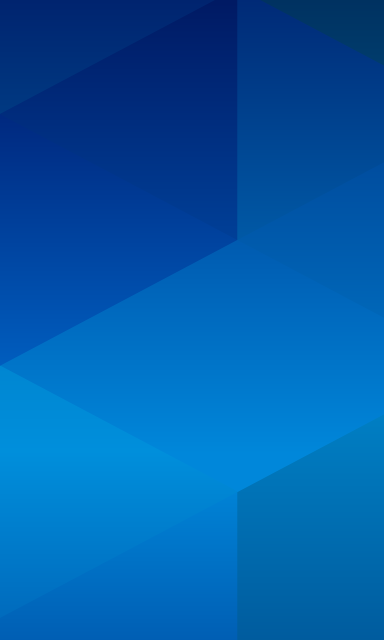
This background is drawn by a WebGL 2 fragment shader. Its source:

```glsl
#version 300 es
precision highp float;
// Blue faceted background: large triangles on a lattice, each with a vertical gradient.

uniform vec2 u_resolution;
out vec4 fragColor;

const float COLUMN = 0.3708;  // lattice column width, in canvas heights
const float SLOPE = 0.530;    // steepness of the slanted edges

// Antialiased coverage of the positive side of an edge.
float cover(float dist) {
    float halfPixel = 0.6 / u_resolution.y;
    return smoothstep(-halfPixel, halfPixel, dist);
}

// Coverage of the area above a line through an anchor point.
float above(vec2 p, vec2 anchor, float slope) {
    vec2 d = p - anchor;
    return cover((d.y - slope * d.x) / sqrt(1.0 + slope * slope));
}

// Vertical gradient between two heights, held constant outside them.
vec3 ramp(float y, float bottom, float top, vec3 low, vec3 high) {
    return mix(low, high, clamp((y - bottom) / (top - bottom), 0.0, 1.0));
}

// Facets left of the vertical seam.
vec3 leftColumn(vec2 p, vec2 upperEdge, vec2 lowerEdge, vec2 hub, vec2 foot) {
    vec3 middle = ramp(p.y, 0.29, 0.624, vec3(0.0, 0.53, 0.855), vec3(0.0, 0.355, 0.69));
    vec3 deep = ramp(p.y, 0.43, 0.82, vec3(0.0, 0.365, 0.745), vec3(0.0, 0.16, 0.50));
    vec3 navy = ramp(p.y, 0.624, 1.0, vec3(0.0, 0.25, 0.595), vec3(0.0, 0.10, 0.39));
    vec3 crown = ramp(p.y, 0.82, 1.0, vec3(0.0, 0.225, 0.51), vec3(0.0, 0.14, 0.435));
    vec3 bright = ramp(p.y, 0.0, 0.295, vec3(0.0, 0.40, 0.725), vec3(0.0, 0.56, 0.86));
    bright = mix(bright, vec3(0.0, 0.525, 0.82), clamp((p.y - 0.295) / 0.135, 0.0, 1.0));
    vec3 base = ramp(p.y, 0.0, 0.23, vec3(0.0, 0.37, 0.705), vec3(0.0, 0.51, 0.835));

    vec3 color = mix(bright, middle, above(p, lowerEdge, -SLOPE));
    color = mix(base, color, above(p, foot, SLOPE));
    color = mix(color, deep, above(p, hub, SLOPE));
    color = mix(color, navy, above(p, hub, -SLOPE));
    return mix(color, crown, above(p, upperEdge, SLOPE));
}

// Facets right of the vertical seam.
vec3 rightColumn(vec2 p, vec2 peak, vec2 hub, vec2 foot) {
    vec3 middle = ramp(p.y, 0.29, 0.624, vec3(0.0, 0.53, 0.855), vec3(0.0, 0.355, 0.69));
    vec3 wedge = ramp(p.y, 0.50, 0.75, vec3(0.0, 0.405, 0.725), vec3(0.0, 0.30, 0.62));
    vec3 slate = ramp(p.y, 0.624, 1.0, vec3(0.0, 0.35, 0.65), vec3(0.0, 0.165, 0.465));
    vec3 corner = ramp(p.y, 0.90, 1.0, vec3(0.0, 0.235, 0.425), vec3(0.0, 0.195, 0.38));
    vec3 teal = ramp(p.y, 0.0, 0.35, vec3(0.0, 0.36, 0.62), vec3(0.0, 0.495, 0.765));

    vec3 color = mix(teal, middle, above(p, foot, SLOPE));
    color = mix(color, wedge, above(p, hub, -SLOPE));
    color = mix(color, slate, above(p, hub, SLOPE));
    return mix(color, corner, above(p, peak, -SLOPE));
}

void main() {
    vec2 p = gl_FragCoord.xy / u_resolution.y;

    // Lattice vertices on the canvas edge and on the seam.
    vec2 upperEdge = vec2(0.0, 0.822);
    vec2 lowerEdge = vec2(0.0, 0.429);
    vec2 peak = vec2(COLUMN, 1.019);
    vec2 hub = vec2(COLUMN, 0.625);
    vec2 foot = vec2(COLUMN, 0.231);

    vec3 left = leftColumn(p, upperEdge, lowerEdge, hub, foot);
    vec3 right = rightColumn(p, peak, hub, foot);
    fragColor = vec4(mix(left, right, cover(p.x - COLUMN)), 1.0);
}
```
